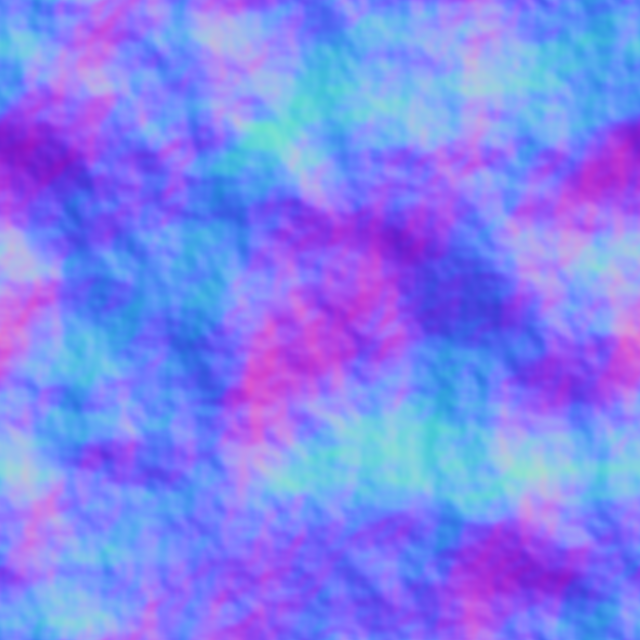
Write a Shadertoy shader that draws this texture map.

```glsl
#define BASE_CELLS 3.0     // lattice cells across the tile in the first octave
#define OCTAVES 5
#define BASE_SLOPE 0.60    // steepness of the broadest bumps
#define DETAIL_SLOPE 0.32  // steepness of the second octave
#define SLOPE_GAIN 0.72    // steepness kept from there to each next octave
#define BROAD_TILT_X 0.78  // sideways share of the broadest slopes
#define SEED 17u

// Integer hash of a lattice point, giving a vector in [-1, 1]^2
vec2 hashGradient(vec2 cell, uint octave) {
    uvec3 v = uvec3(uvec2(cell), octave + SEED) * 1664525u + 1013904223u;
    v.x += v.y * v.z; v.y += v.z * v.x; v.z += v.x * v.y;
    v ^= v >> 16u;
    v.x += v.y * v.z; v.y += v.z * v.x;
    return vec2(v.xy >> 8u) / 8388608.0 - 1.0;
}

// Analytic slope of tiling gradient noise
vec2 noiseSlope(vec2 p, float period, uint octave) {
    vec2 cell = floor(p), f = p - cell;
    vec2 lo = mod(cell, period), hi = mod(cell + 1.0, period);

    // Quintic fade and its derivative
    vec2 u = f * f * f * (f * (f * 6.0 - 15.0) + 10.0);
    vec2 du = 30.0 * f * f * (f * (f - 2.0) + 1.0);

    // Corner gradients and their ramps
    vec2 ga = hashGradient(lo, octave);
    vec2 gb = hashGradient(vec2(hi.x, lo.y), octave);
    vec2 gc = hashGradient(vec2(lo.x, hi.y), octave);
    vec2 gd = hashGradient(hi, octave);
    float a = dot(ga, f);
    float b = dot(gb, f - vec2(1, 0));
    float c = dot(gc, f - vec2(0, 1));
    float d = dot(gd, f - 1.0);

    return mix(mix(ga, gb, u.x), mix(gc, gd, u.x), u.y)
         + du * (u.yx * (a - b - c + d) + vec2(b, c) - a);
}

// Sum of octaves, each shifted so that the lattices do not line up
vec2 surfaceSlope(vec2 uv) {
    vec2 slope = vec2(0.0);
    float cells = BASE_CELLS, weight = BASE_SLOPE;
    for (int i = 0; i < OCTAVES; i++) {
        vec2 shift = float(i) * vec2(0.37, 0.61) + 0.23;
        // Broad bumps lean mostly up and down, fine ones every way
        float tiltX = mix(BROAD_TILT_X, 1.0, float(i) / float(OCTAVES - 1));
        slope += weight * vec2(tiltX, 1.0)
               * noiseSlope(uv * cells + shift, cells, uint(i));
        cells *= 2.0;
        weight = i == 0 ? DETAIL_SLOPE : weight * SLOPE_GAIN;
    }
    return slope;
}

void mainImage(out vec4 fragColor, in vec2 fragCoord) {
    vec2 uv = fragCoord / iResolution.y;

    // Pack the unit surface normal into colour
    vec3 normal = normalize(vec3(-surfaceSlope(uv), 1.0));
    fragColor = vec4(0.5 + 0.5 * normal, 1.0);
}
```
